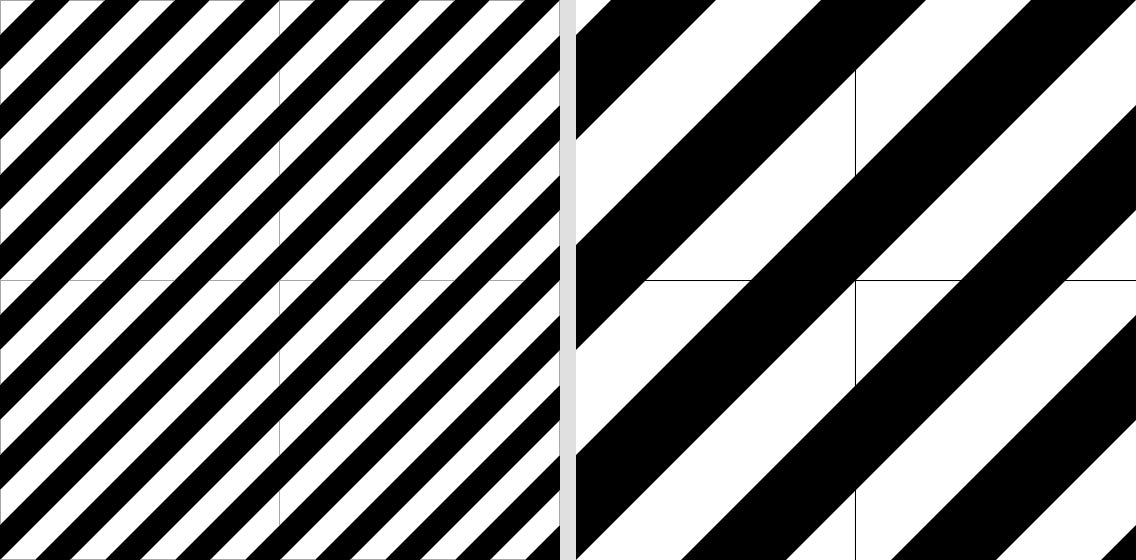
Left, the full canvas; right, a detail of the centre.
This pattern is drawn by a Shadertoy shader. Its source:

```glsl
// Black and white diagonal stripes with hairline joints around a two by two grid of tiles.

const float STRIPES = 8.0;         // stripe pairs across and down (whole number)
const float BLACK_SHARE = 0.5;     // black part of each stripe pair
const float JOINT_WIDTH = 0.00062; // hairline width, in canvas units
const vec3 INK = vec3(0.0);
const vec3 PAPER = vec3(1.0);

// Share of a pixel of size px, centred on x, that lies between lo and hi
float coverage(float x, float lo, float hi, float px) {
    float overlap = min(x + 0.5 * px, hi) - max(x - 0.5 * px, lo);
    return clamp(overlap / px, 0.0, 1.0);
}

// Hairlines at both edges and just before the middle of one axis
float joints(float x, float px) {
    float edges = coverage(x, 0.0, JOINT_WIDTH, px)
                + coverage(x, 1.0 - JOINT_WIDTH, 1.0, px);
    float middle = coverage(x, 0.5 - JOINT_WIDTH, 0.5, px);
    return min(edges + middle, 1.0);
}

// Rising diagonal bands, black in the second half of each period
float stripes(vec2 uv, vec2 px) {
    float phase = STRIPES * (uv.x - uv.y);
    float fromCentre = abs(fract(phase - 0.25) - 0.5);
    float pixelSpan = STRIPES * length(px);
    return clamp((0.5 * BLACK_SHARE - fromCentre) / pixelSpan + 0.5, 0.0, 1.0);
}

void mainImage(out vec4 fragColor, in vec2 fragCoord) {
    vec2 px = 1.0 / iResolution.xy;
    vec2 uv = fragCoord * px;

    float lines = max(joints(uv.x, px.x), joints(uv.y, px.y));
    float ink = max(stripes(uv, px), lines);

    fragColor = vec4(mix(PAPER, INK, ink), 1.0);
}
```
